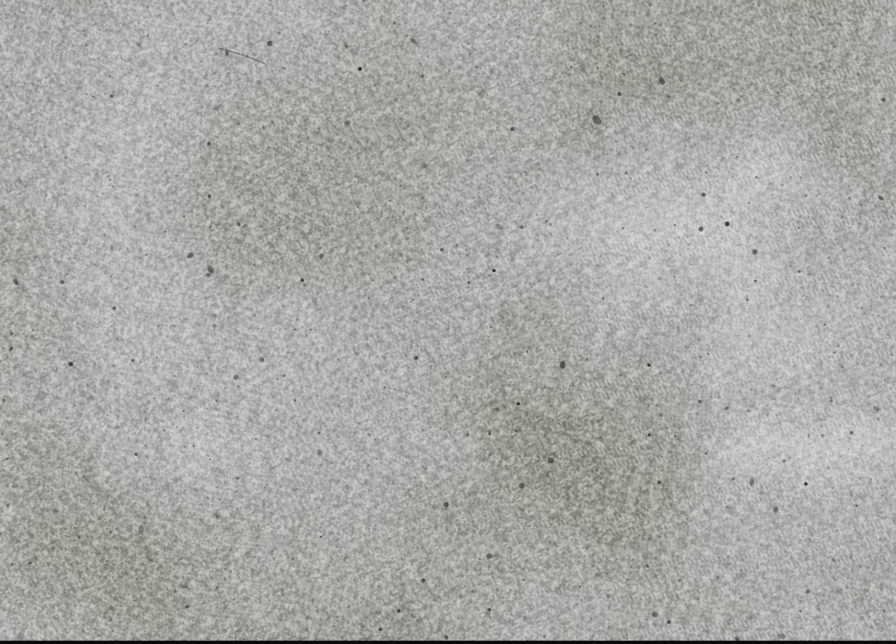
Give the GLSL for this texture, as a Shadertoy shader.

```glsl
// Weathered grey concrete: cloudy pale and dark stains under a fine sandy grain.
// Stains are warped fractal noise plus broad soft patches; pits are hashed
// ellipses scattered on jittered grids. Units are canvas heights.

const vec3 CONCRETE = vec3(0.664, 0.667, 0.657);
const vec3 WARM_TINT = vec3(0.010, 0.002, -0.014);
const vec3 COOL_TINT = vec3(-0.004, 0.001, 0.010);
const vec3 EDGE_BLACK = vec3(0.04);

float hash(vec2 p) {
    return fract(sin(dot(p, vec2(127.1, 311.7))) * 43758.5453);
}

vec2 hash2(vec2 p) {
    return vec2(hash(p), hash(p + 41.3));
}

float valueNoise(vec2 p) {
    vec2 cell = floor(p);
    vec2 f = fract(p);
    f = f * f * (3.0 - 2.0 * f);
    float low = mix(hash(cell), hash(cell + vec2(1, 0)), f.x);
    float high = mix(hash(cell + vec2(0, 1)), hash(cell + vec2(1, 1)), f.x);
    return mix(low, high, f.y);
}

mat2 rotation(float angle) {
    float c = cos(angle), s = sin(angle);
    return mat2(c, s, -s, c);
}

// Fractal noise, centred on zero
float fbm(vec2 p, int octaves) {
    float sum = 0.0, amplitude = 0.5;
    for (int i = 0; i < octaves; i++) {
        sum += amplitude * (valueNoise(p) - 0.5);
        p = rotation(0.6) * p * 2.03 + 17.7;
        amplitude *= 0.55;
    }
    return sum;
}

// Soft elliptical patch, 1 at its centre
float patchMask(vec2 p, vec2 centre, vec2 radius) {
    vec2 d = (p - centre) / radius;
    return exp(-dot(d, d));
}

// Scattered pits: one possible tilted ellipse per grid cell
float pits(vec2 p, float cells, float share, vec2 radiusRange, float pixel) {
    vec2 cell = floor(p * cells);
    vec2 random = hash2(cell + cells);
    vec2 centre = (cell + 0.25 + 0.5 * hash2(cell + 7.9)) / cells;
    vec2 d = rotation(6.28 * random.y) * (p - centre);
    d.x *= 0.6 + 0.5 * random.y;
    float size = hash(cell + 3.1);
    float radius = mix(radiusRange.x, radiusRange.y, size * size * size);
    float shape = 1.0 - smoothstep(-0.7 * pixel, 0.9 * pixel, length(d) - radius);
    return shape * step(random.x, share) * (0.45 + 0.55 * random.y);
}

float scratch(vec2 p, vec2 a, vec2 b, float width, float pixel) {
    vec2 along = b - a;
    float t = clamp(dot(p - a, along) / dot(along, along), 0.0, 1.0);
    float d = length(p - a - along * t - vec2(0.0, 0.006 * t * (1.0 - t)));
    return 1.0 - smoothstep(width, width + pixel, d);
}

// Large-scale lightness of the stains
float stainTone(vec2 p) {
    vec2 warp = vec2(fbm(p * 5.0, 5), fbm(p * 5.0 + 31.0, 5));
    vec2 q = p + 0.28 * warp;
    float tone = 0.17 * fbm(q * 3.2 + 5.0, 6);
    tone += 0.075 * patchMask(q, vec2(1.04, 0.67), vec2(0.25, 0.17));
    tone += 0.045 * patchMask(q, vec2(0.20, 0.62), vec2(0.14, 0.30));
    tone += 0.045 * patchMask(q, vec2(1.22, 0.30), vec2(0.15, 0.13));
    tone -= 0.085 * patchMask(q, vec2(0.91, 0.22), vec2(0.15, 0.20));
    tone -= 0.060 * patchMask(q, vec2(0.10, 0.16), vec2(0.22, 0.16));
    tone -= 0.040 * patchMask(q, vec2(0.54, 0.70), vec2(0.20, 0.16));
    tone -= 0.060 * patchMask(q, vec2(1.31, 0.74), vec2(0.09, 0.10));
    return tone;
}

// Sandy grain, with darker pores where the noise peaks
float grainTone(vec2 p) {
    float coarse = valueNoise(rotation(0.4) * p * 165.0);
    float fine = valueNoise(rotation(1.1) * p * 310.0 + 9.0);
    float pores = smoothstep(0.72, 0.95, valueNoise(rotation(0.9) * p * 140.0 + 50.0));
    return 0.11 * (coarse - 0.5) + 0.19 * (fine - 0.5) - 0.075 * pores;
}

void mainImage(out vec4 fragColor, in vec2 fragCoord) {
    vec2 p = fragCoord / iResolution.y;
    float pixel = 1.0 / iResolution.y;

    // Stains and grain; dark stains are rougher than pale ones
    float stain = stainTone(p);
    float roughness = clamp(1.0 - 3.0 * stain, 0.75, 1.3);
    vec3 color = CONCRETE + stain + roughness * grainTone(p);

    // Warm in the dull areas, cool in the pale ones
    color += mix(WARM_TINT, COOL_TINT, smoothstep(-0.06, 0.06, stain));

    // Pits from dense and faint to rare and deep
    color *= 1.0 - 0.28 * pits(p, 64.0, 0.35, vec2(0.0008, 0.0022), pixel);
    color *= 1.0 - 0.55 * pits(p + 0.37, 25.0, 0.22, vec2(0.0012, 0.0042), pixel);
    color *= 1.0 - 0.80 * pits(p + 0.71, 9.0, 0.20, vec2(0.0022, 0.0055), pixel);
    color *= 1.0 - 0.28 * scratch(p, vec2(0.34, 0.925), vec2(0.41, 0.902), 0.0006, pixel);

    // Thin dark line along the bottom
    float edge = 1.0 - smoothstep(0.0045, 0.0045 + pixel, p.y);
    fragColor = vec4(mix(color, EDGE_BLACK, edge), 1.0);
}
```
